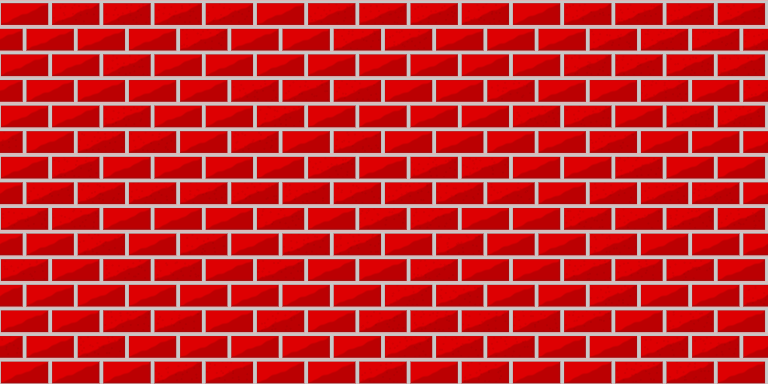
Reproduce this texture procedurally as a WebGL 2 fragment shader.

```glsl
#version 300 es
precision highp float;
// Glossy red bricks in running bond, 15 across and 15 down, with pale grey joints.
uniform vec2 u_resolution;
out vec4 fragColor;

vec2 hash2(vec2 p) {
  return fract(sin(vec2(dot(p, vec2(127.1, 311.7)), dot(p, vec2(269.5, 183.3)))) * 4375.85);
}

// Distance to the nearest scattered cell point
float cellular(vec2 p) {
  float nearest = 2.0;
  for (int y = -1; y <= 1; y++)
    for (int x = -1; x <= 1; x++) {
      vec2 cell = floor(p) + vec2(x, y);
      nearest = min(nearest, distance(p, cell + hash2(cell)));
    }
  return nearest;
}

// Signed distance to a box, negative inside
float box(vec2 p, vec2 halfSize) {
  vec2 d = abs(p) - halfSize;
  return length(max(d, 0.0)) + min(max(d.x, d.y), 0.0);
}

void main() {
  // One unit is a course height; courses count down from the top
  vec2 p = gl_FragCoord.xy / u_resolution * vec2(30.0, 15.0);
  float soft = max(15.0 / u_resolution.y, 0.05);
  float depth = 15.0 - p.y - 0.05;
  float course = floor(depth);
  float along = p.x + 0.04 + mod(course, 2.0);
  vec2 brick = vec2(mod(along, 2.0) - 1.0, 0.5 - fract(depth));
  vec2 id = vec2(floor(along / 2.0), course);
  vec2 chance = hash2(id);

  // Faces: bright upper left, deep lower right, wavy diagonal between
  float wave = 0.025 * sin(brick.x * 7.0 + chance.x * 6.28) + 0.012 * sin(brick.x * 17.0 + chance.y * 6.28);
  float diagonal = brick.y - 0.43 * brick.x + wave;
  vec3 face = mix(vec3(0.735, 0.0, 0.008), vec3(0.87, 0.0, 0.008),
                  smoothstep(-soft, soft, diagonal));
  float speck = 1.0 - smoothstep(0.08, 0.25, cellular(p * 4.0));
  face *= 1.0 - 0.05 * speck * step(0.5, chance.x);

  // Dark rim, heavier along the lower and right sides
  float edge = box(brick, vec2(0.925, 0.425));
  float lit = box(brick - vec2(-0.02, 0.02), vec2(0.89, 0.39));
  face = mix(face, vec3(0.66, 0.03, 0.04), 0.85 * smoothstep(-0.5 * soft, 0.5 * soft, lit));

  // Joints: neutral grey uprights, rosy upper half of each bed
  float rosy = smoothstep(0.40, 0.47, -brick.y);
  vec3 mortar = mix(vec3(0.78, 0.79, 0.79), vec3(0.86, 0.73, 0.73), rosy);
  vec3 color = mix(face, mortar, smoothstep(-0.5 * soft, 0.5 * soft, edge));
  fragColor = vec4(color, 1.0);
}
```
